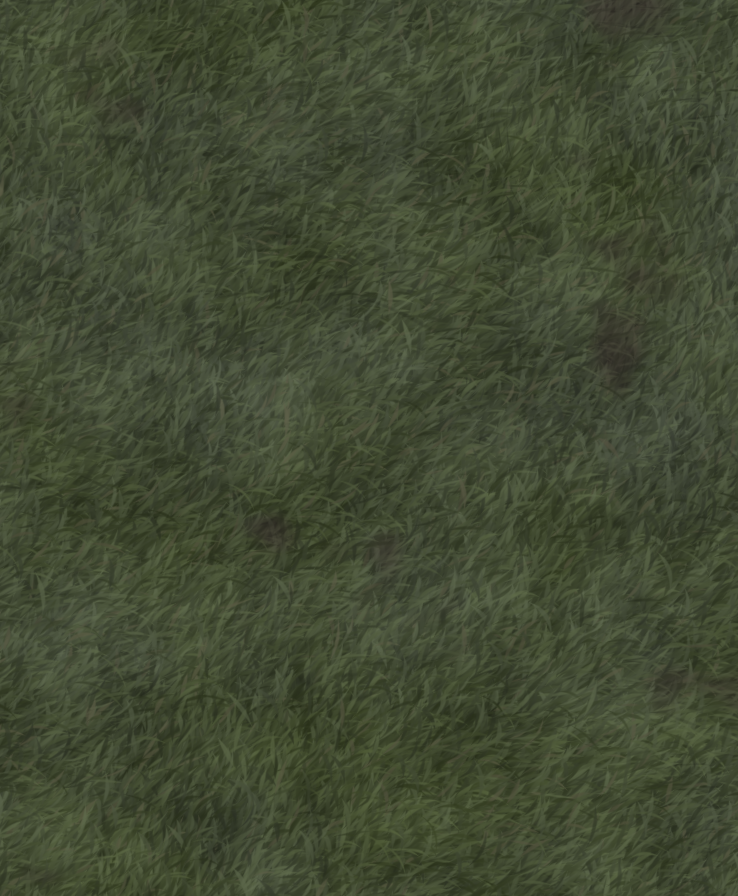
Reproduce this texture procedurally as a Shadertoy shader.

```glsl
// Dim, soft lawn: leaning grass blades with clover and bare earth patches.
#define LAYERS 17
#define CELL 0.029
#define BLADE_WIDTH 0.0022
#define SOFTNESS 0.0013
#define LEAN 0.72
#define SPREAD 1.05
#define CLOVER_SIZE 0.0075
#define SHADE vec3(0.178, 0.205, 0.132)
#define LIGHT vec3(0.348, 0.392, 0.276)
#define EARTH vec3(0.225, 0.202, 0.180)
#define STRAW vec3(0.365, 0.350, 0.270)

vec3 hash3(vec2 p) {
    vec3 h = fract(p.xyx * vec3(0.1031, 0.1030, 0.0973));
    h += dot(h, h.yxz + 33.33);
    return fract((h.xxy + h.yzz) * h.zyx);
}

float cornerSlope(vec2 corner, vec2 offset) {
    float a = 6.2832 * hash3(corner + 71.0).x;
    return dot(vec2(cos(a), sin(a)), offset);
}

float gradientNoise(vec2 p) {
    vec2 i = floor(p), f = fract(p);
    vec2 u = f * f * f * (f * (f * 6.0 - 15.0) + 10.0);
    vec2 e = vec2(1, 0);
    return 1.4 * mix(
        mix(cornerSlope(i, f), cornerSlope(i + e, f - e), u.x),
        mix(cornerSlope(i + e.yx, f - e.yx), cornerSlope(i + 1.0, f - 1.0), u.x), u.y);
}

float fbm(vec2 p) {
    return 0.6 * gradientNoise(p) + 0.3 * gradientNoise(p * 2.1 + 9.0)
         + 0.2 * gradientNoise(p * 4.3 + 23.0);
}

// Coordinates along and across a direction
vec2 along(vec2 p, float angle) {
    vec2 axis = vec2(cos(angle), sin(angle));
    return vec2(dot(p, axis), dot(p, vec2(-axis.y, axis.x)));
}

vec3 grassColor(float tone, float grey) {
    return mix(SHADE, LIGHT, clamp(tone, -0.1, 1.15)) + grey * vec3(0.008, 0.002, 0.036);
}

void mainImage(out vec4 fragColor, in vec2 fragCoord) {
    vec2 uv = fragCoord / iResolution.y;
    float soft = max(SOFTNESS, 0.7 / iResolution.y);

    // Slow fields: growth direction, brightness, hue and bare ground
    float flow = LEAN + 0.6 * gradientNoise(uv * 3.0 + 4.0);
    float tone = 0.42 * fbm(uv * 8.0 + 31.0);
    float grey = 1.1 * fbm(uv * 4.5 + 57.0) + 0.35 * (uv.y - 0.45);
    float bare = smoothstep(0.27, 0.62, fbm(uv * vec2(5.0, 6.5) + 83.0));

    // Matted undergrowth
    float mat = gradientNoise(along(uv, LEAN) * vec2(55.0, 170.0));
    vec3 color = grassColor(0.3 + tone + 0.35 * mat, grey);
    color = mix(color, EARTH * (0.9 + 0.3 * mat), 0.8 * bare);

    // Overlapping layers of curved, tapered blades
    for (int layer = 0; layer < LAYERS; layer++) {
        float k = float(layer);
        float cell = CELL * (0.75 + 0.25 * fract(k * 0.618));
        vec2 grid = uv / cell + k * vec2(13.37, 7.71);
        vec2 home = floor(grid);
        for (int n = 0; n < 9; n++) {
            vec2 id = home + vec2(n % 3 - 1, n / 3 - 1);
            vec3 place = hash3(id + k * 31.0);
            vec3 look = hash3(id + k * 17.0 + 211.0);
            float angle = flow + SPREAD * (place.z + look.x - 1.0) * (0.7 + look.y);
            vec2 p = along((grid - id - place.xy) * cell, angle);
            float halfLength = cell * mix(0.4, 0.8, look.y);
            float t = p.x / halfLength;
            p.y -= (look.x - 0.5) * 0.5 * t * p.x;
            float width = BLADE_WIDTH * mix(0.55, 1.25, place.z);
            float cover = smoothstep(soft, -soft, abs(p.y) - width * (1.0 - t * t));
            float shade = look.z + tone + 0.12 * t;
            vec3 blade = grassColor(shade, grey + look.x - 0.5);
            blade = mix(blade, STRAW, 0.65 * step(0.965, fract(look.z * 37.0)));
            blade = mix(blade, EARTH * (0.75 + 0.5 * look.z), 0.6 * bare);
            color = mix(color, blade, cover * 0.72 * (1.0 - 0.35 * bare));
        }
    }

    // Three-lobed clover leaves in the greyer patches
    float patchy = smoothstep(0.05, 0.5, grey) * (1.0 - bare);
    vec2 grid = uv / (CLOVER_SIZE * 2.2);
    for (int n = 0; n < 9; n++) {
        vec2 id = floor(grid) + vec2(n % 3 - 1, n / 3 - 1);
        vec3 h = hash3(id + 509.0);
        vec2 p = (grid - id - h.xy) * CLOVER_SIZE * 2.2;
        float lobes = 0.5 + 0.5 * abs(cos(1.5 * atan(p.y, p.x + 1e-6) + 6.0 * h.z));
        float edge = length(p) - CLOVER_SIZE * mix(0.5, 1.0, h.x) * lobes;
        float cover = smoothstep(soft, -soft, edge) * step(0.45, h.z);
        color = mix(color, grassColor(0.35 + 0.5 * h.y + tone, 0.9), 0.5 * cover * patchy);
    }

    // Small shadowed gaps between tufts
    float gap = smoothstep(0.3, 0.85, gradientNoise(along(uv, flow) * vec2(32.0, 60.0) + 17.0));
    color *= 1.0 - 0.16 * gap;

    fragColor = vec4(color, 1.0);
}
```
